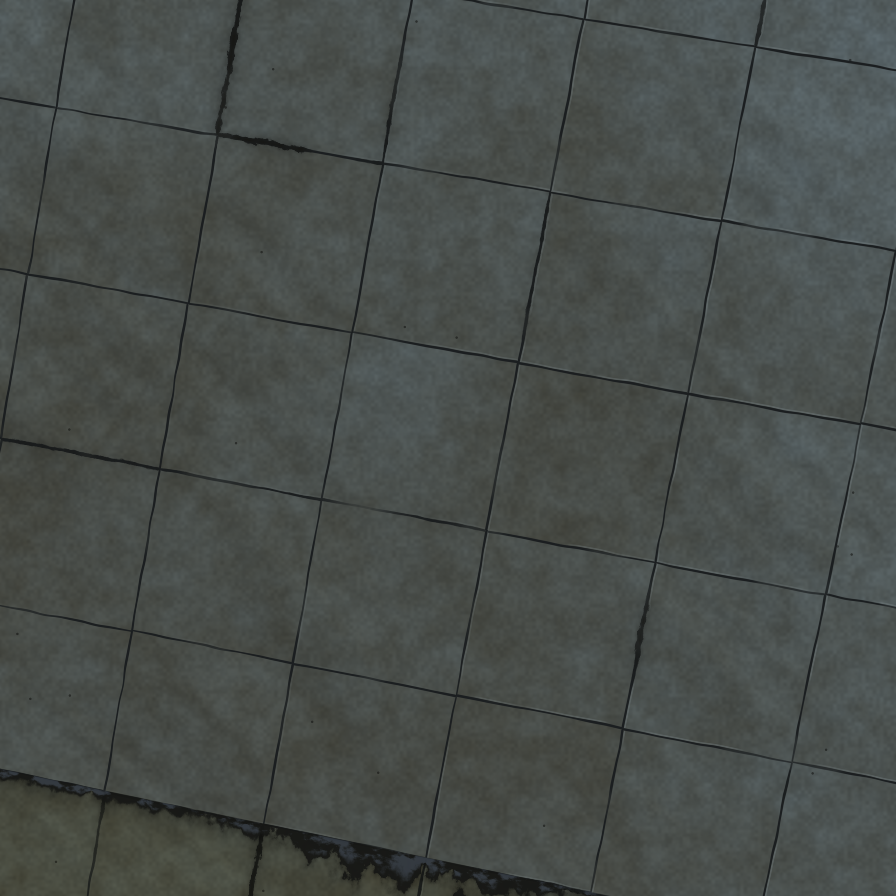
A WebGL 1 fragment shader for this texture:

```glsl
precision highp float;
// Worn stone floor tiles, tilted and seen in slight perspective.
// A projective map turns the canvas into tile units; joints are distances to
// integer lines, and layered value noise adds mottling, scuffs and grime.

uniform vec2 u_resolution;

// Tile lattice, in canvas units
const vec2 CORNER = vec2(0.3932, 0.6289);
const vec2 STEP_U = vec2(0.1841, -0.0332);
const vec2 STEP_V = vec2(0.0337, 0.1874);
const vec2 PERSPECTIVE = vec2(0.009, 0.0077);

// Joints and dirt, in tile units; grime centers in canvas units
const float JOINT_HALF = 0.0062;
const float JOINT_SHIFT = 0.008;
const float GRIME_HALF = 0.036;
const float STAIN_ROW = -3.0;
const float STAIN_DEPTH = 0.16;
const vec2 GRIME_TOP = vec2(0.33, 0.89);
const vec2 GRIME_SIDE = vec2(0.715, 0.29);
const vec2 FADED_JOINT = vec2(0.405, 0.437);

const vec3 WARM = vec3(0.266, 0.274, 0.248);
const vec3 COOL = vec3(0.332, 0.374, 0.386);
const vec3 JOINT = vec3(0.105, 0.118, 0.125);
const vec3 SOOT = vec3(0.085, 0.088, 0.080);
const vec3 SLATE = vec3(0.205, 0.230, 0.260);
const vec3 RIM = vec3(0.46, 0.50, 0.51);

float hash(vec2 p) {
  vec3 q = fract(vec3(p.xyx) * 0.1031);
  q += dot(q, q.yzx + 33.33);
  return fract((q.x + q.y) * q.z);
}

float noise(vec2 p) {
  vec2 i = floor(p), f = fract(p);
  f = f * f * (3.0 - 2.0 * f);
  return mix(mix(hash(i), hash(i + vec2(1, 0)), f.x),
             mix(hash(i + vec2(0, 1)), hash(i + vec2(1, 1)), f.x), f.y);
}

float fbm(vec2 p) {
  float sum = 0.0, amp = 0.5;
  for (int i = 0; i < 5; i++) {
    sum += amp * noise(p);
    p = mat2(1.6, 1.2, -1.2, 1.6) * p + 7.3;
    amp *= 0.5;
  }
  return sum;
}

float glow(vec2 p, vec2 center, float radius) {
  vec2 d = (p - center) / radius;
  return exp(-dot(d, d));
}

// Joint along one axis: x = line, y = sooty halo, z = pale rim
vec3 joint(float along, float across, float dirt, float seed, float px) {
  float line = floor(across + 0.5);
  vec2 id = vec2(line, floor(along)) + seed;
  float wobble = (noise(vec2(along * 9.0, line + seed)) - 0.5) * 0.007;
  float d = across - line + (hash(id) - 0.5) * JOINT_SHIFT + wobble;
  float rough = fbm(vec2(along * 26.0, across * 45.0) + seed);
  float blotch = smoothstep(0.2, 0.7, noise(vec2(along * 3.3, line * 5.0 + seed)));
  float chance = hash(id + 19.0);
  float grime = max(0.4 * smoothstep(0.8, 1.0, chance),
                    smoothstep(0.4, 0.95, dirt * (0.65 + 0.6 * chance))) * blotch;
  float wear = noise(vec2(along * 6.0, line * 9.0) + seed);
  float halfWidth = JOINT_HALF * (0.7 + 0.6 * wear) + GRIME_HALF * grime * rough * rough;
  float body = 1.0 - smoothstep(halfWidth - px, halfWidth + px, abs(d));
  body *= 0.72 + 0.28 * smoothstep(0.15, 0.4, noise(vec2(along * 4.1, line * 7.0) + seed));
  float halo = grime * exp(-abs(d) * 30.0) * (0.4 + 1.2 * rough);
  float rim = 1.0 - smoothstep(0.002, 0.002 + 1.5 * px, abs(d - halfWidth - 0.005));
  rim *= smoothstep(0.3, 0.8, noise(vec2(along * 5.0, line * 3.0 + seed))) * (1.0 - grime);
  return vec3(body, min(halo, 1.0), rim);
}

void main() {
  float size = min(u_resolution.x, u_resolution.y);
  vec2 p = gl_FragCoord.xy / size;

  // Canvas to tile units
  vec2 r = p - CORNER;
  float det = STEP_U.x * STEP_V.y - STEP_U.y * STEP_V.x;
  vec2 q = vec2(r.x * STEP_V.y - r.y * STEP_V.x, r.y * STEP_U.x - r.x * STEP_U.y) / det;
  vec2 t = q / (1.0 + dot(PERSPECTIVE, q));
  float px = 0.65 / (size * STEP_U.x);
  vec2 tile = floor(t);

  // Stone: cool light at the top and right, pale pool in the middle
  float mottle = fbm(p * 8.0 + hash(tile) * 20.0) - 0.48;
  float fine = fbm(p * 48.0) - 0.48;
  float cool = 0.17 + 0.42 * smoothstep(0.5, 1.1, p.y) + 0.44 * smoothstep(0.55, 1.05, p.x);
  cool += 0.30 * glow(p, vec2(0.46, 0.56), 0.13) + 0.08 * (hash(tile + 5.0) - 0.5);
  vec3 color = mix(WARM, COOL, clamp(cool + 0.75 * mottle + 0.55 * fine, -0.15, 1.2));
  color *= 1.0 + 0.12 * (noise(p * 250.0) - 0.5) + 0.10 * fine;

  // Diagonal scuffs and sparse specks
  vec2 diag = vec2(p.x + p.y, p.x * 0.7 - p.y * 0.7);
  float scuff = noise(vec2(diag.x * 42.0, diag.y * 3.0)) - 0.5;
  color *= 1.0 + 0.10 * scuff * smoothstep(0.4, 0.7, noise(p * 6.0 + 3.0));
  vec2 cell = floor(p * 70.0);
  vec2 spot = fract(p * 70.0) - 0.3 - 0.4 * vec2(hash(cell + 2.0), hash(cell + 8.0));
  float speck = step(0.995, hash(cell)) * (1.0 - smoothstep(0.05, 0.14, length(spot)));
  color = mix(color, SOOT, 0.6 * speck);

  // Joints
  float low = 1.0 - smoothstep(STAIN_ROW - 0.02, STAIN_ROW + 0.02, t.y);
  float dirt = glow(p, GRIME_TOP, 0.17) + 1.1 * glow(p, GRIME_SIDE, 0.075) + 0.8 * low;
  vec3 up = joint(t.y, t.x, dirt, 3.0, px);
  vec3 side = joint(t.x, t.y, dirt * 0.85, 41.0, px);
  side.x *= 1.0 - 0.75 * glow(p, FADED_JOINT, 0.035);
  float halo = max(up.y, side.y);
  color = mix(color, SOOT, 0.5 * halo);
  color = mix(color, RIM, 0.4 * max(up.z, side.z) * smoothstep(-0.1, 0.9, p.x));
  color = mix(color, mix(JOINT, SOOT, halo), max(up.x, side.x));

  // Ragged stain hanging below the lowest joint
  float below = STAIN_ROW - t.y;
  float swell = 0.3 + 0.7 * exp(-pow(abs(t.x - 0.85) / 0.75, 2.0));
  float ragged = fbm(t * vec2(13.0, 10.0));
  float depth = STAIN_DEPTH * swell * (2.6 * ragged - 0.35) * (1.0 - smoothstep(1.7, 2.2, t.x));
  float reach = smoothstep(-0.012, 0.0, below) * smoothstep(0.0, 0.03, depth);
  color *= mix(vec3(1.0), vec3(1.0, 0.98, 0.88), low * (1.0 - smoothstep(1.5, 2.3, t.x)));
  color *= 1.0 - 0.35 * reach * exp(-max(below - depth, 0.0) * 22.0);
  float stain = reach * (1.0 - smoothstep(depth - 0.012, depth + 0.012, below));
  float core = smoothstep(0.40, 0.60, fbm(t * vec2(12.0, 20.0)));
  core *= 1.0 - smoothstep(0.4, 0.8, below / max(depth, 0.01));
  color = mix(color, mix(SOOT, SLATE, core), 0.92 * stain);

  gl_FragColor = vec4(color, 1.0);
}
```
